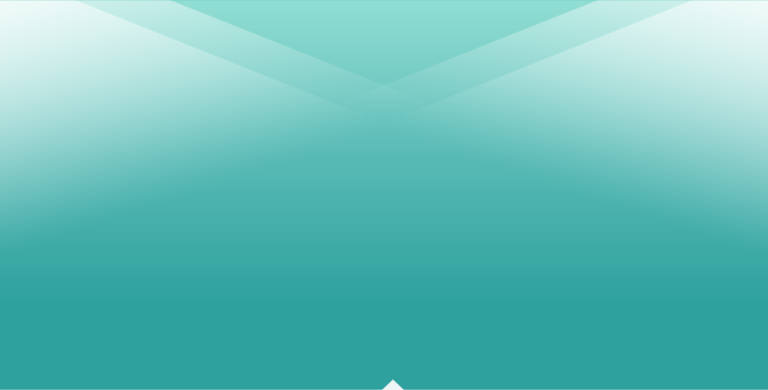
Give the GLSL for this background, as a Shadertoy shader.

```glsl
#define TOP_COLOR vec3(0.57, 0.87, 0.83)
#define MID_COLOR vec3(0.35, 0.73, 0.71)
#define DEEP_COLOR vec3(0.18, 0.63, 0.62)
#define MARK_COLOR vec3(0.94, 0.96, 0.97)
#define HALF_WIDTH 0.985
#define EDGE_SLOPE 0.398
#define OUTER_START -0.792
#define INNER_START -0.549
#define FADE_DEPTH 0.66
#define FADE_SLOPE 0.33
#define FADE_POWER 1.3
#define VEIL_STRENGTH 0.63

// Vertical gradient, v runs from top to bottom
vec3 backdrop(float v) {
    vec3 color = mix(TOP_COLOR, MID_COLOR, clamp(v / 0.4, 0.0, 1.0));
    return mix(color, DEEP_COLOR, clamp((v - 0.4) / 0.38, 0.0, 1.0));
}

// Coverage below a slanted edge that leaves the top at startX
float belowEdge(vec2 p, float startX, float pixel) {
    float d = (p.y - EDGE_SLOPE * (p.x - startX)) / length(vec2(1.0, EDGE_SLOPE));
    return smoothstep(-pixel, pixel, d);
}

// White light fading away from the upper left corner
float veilFade(vec2 p) {
    float reach = FADE_DEPTH - p.y - FADE_SLOPE * (p.x + HALF_WIDTH);
    return VEIL_STRENGTH * pow(clamp(reach / FADE_DEPTH, 0.0, 1.0), FADE_POWER);
}

void mainImage(out vec4 fragColor, in vec2 fragCoord) {
    vec2 uv = fragCoord / iResolution.xy;
    float pixel = 1.0 / iResolution.y;
    vec2 p = vec2((uv.x * 2.0 - 1.0) * HALF_WIDTH, 1.0 - uv.y);
    vec3 color = backdrop(p.y);

    // Two overlapping veils on each side
    for (int side = -1; side <= 1; side += 2) {
        vec2 q = vec2(-float(side) * p.x, p.y);
        float fade = veilFade(q);
        color = mix(color, vec3(1.0), fade * belowEdge(q, INNER_START, pixel));
        color = mix(color, vec3(1.0), fade * belowEdge(q, OUTER_START, pixel));
    }

    // Faint shade along the top
    color = mix(color, MID_COLOR, 0.2 * (1.0 - smoothstep(0.001, 0.004, p.y)));

    // Small pointer and thin rim at the bottom
    float pointer = (abs(p.x - 0.023) - (p.y - 0.973) * 1.05) * 0.7;
    color = mix(color, MARK_COLOR, 1.0 - smoothstep(-pixel, pixel, pointer));
    color = mix(color, MARK_COLOR, 0.25 * smoothstep(0.996, 0.999, p.y));

    fragColor = vec4(color, 1.0);
}
```
